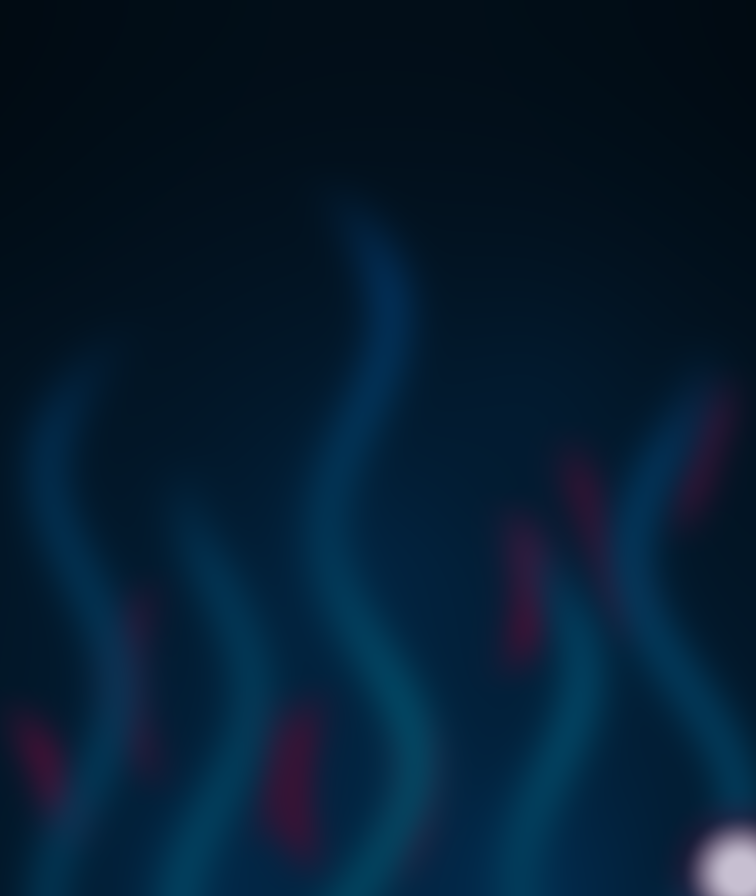
A Shadertoy shader for this background:

```glsl
#define STRANDS 5
#define EMBERS 8
#define STRAND_WIDTH 0.034
#define EMBER_WIDTH 0.029
#define WAVE_FREQ 12.0
#define WAVE_SIZE 0.048
#define NIGHT vec3(0.006, 0.055, 0.095)
#define DEEP vec3(0.008, 0.160, 0.290)
#define BLUE vec3(0.010, 0.180, 0.340)
#define TEAL vec3(0.005, 0.285, 0.390)
#define CRIMSON vec3(0.240, 0.065, 0.200)
#define PEARL vec3(0.780, 0.750, 0.820)

float hash(vec2 p) {
    return fract(sin(dot(p, vec2(127.1, 311.7))) * 43758.5453);
}

float noise(vec2 p) {
    vec2 cell = floor(p), f = fract(p);
    f = f * f * (3.0 - 2.0 * f);
    return mix(mix(hash(cell), hash(cell + vec2(1, 0)), f.x),
               mix(hash(cell + vec2(0, 1)), hash(cell + vec2(1, 1)), f.x), f.y);
}

// Soft coverage of a wavy vertical ribbon, constant in width along its bends
float ribbon(vec2 p, float root, float phase, float size, float width) {
    float a = WAVE_FREQ * p.y + phase;
    float b = 0.53 * a + 2.0 * phase;
    float center = root + size * (sin(a) + 0.4 * sin(b));
    float slope = size * WAVE_FREQ * (cos(a) + 0.212 * cos(b));
    float d = (p.x - center) / (width * sqrt(1.0 + slope * slope));
    return exp(-d * d);
}

// Vertical span with long, soft ends
float span(float y, float low, float high, float fade) {
    return smoothstep(low, low + fade, y) * (1.0 - smoothstep(high - fade, high, y));
}

void mainImage(out vec4 fragColor, in vec2 fragCoord) {
    vec2 p = fragCoord / iResolution.y;
    float aspect = iResolution.x / iResolution.y;
    float side = abs(2.0 * p.x / aspect - 1.0);

    // Dark water, lit from the lower middle, with faint cloudy patches
    float light = 1.0 - smoothstep(0.0, 1.0, p.y);
    light *= 1.0 - 0.6 * smoothstep(0.35, 1.1, side);
    light *= 0.7 + 0.5 * noise(p * 5.0 + 3.0);
    vec3 color = mix(NIGHT, DEEP, clamp(light, 0.0, 1.0));
    color *= 1.0 - 0.25 * side * side * smoothstep(0.5, 1.0, p.y);

    // Short crimson wisps at random heights
    for (int i = 0; i < EMBERS; i++) {
        float id = float(i);
        float jitter = hash(vec2(id, 4.0)) - 0.5;
        float root = aspect * (id + 0.5 + 0.6 * jitter) / float(EMBERS);
        float low = mix(-0.15, 0.48, hash(vec2(id, 7.0)));
        float high = low + mix(0.2, 0.36, hash(vec2(id, 9.0)));
        float glow = ribbon(p, root, 6.283 * hash(vec2(id, 2.0)), 0.6 * WAVE_SIZE, EMBER_WIDTH);
        glow *= span(p.y, low, high, 0.09) * mix(0.55, 0.95, hash(vec2(id, 5.0)));
        color = mix(color, CRIMSON, glow);
    }

    // Long strands, alternately tall and short, tallest in the middle
    for (int i = 0; i < STRANDS; i++) {
        float id = float(i);
        float t = (id + 0.5) / float(STRANDS);
        float root = aspect * (t + 0.07 * (hash(vec2(id, 13.0)) - 0.5));
        float high = 0.55 + 0.13 * cos(3.14159 * id) + 0.2 * (1.0 - abs(2.0 * t - 1.0));
        high -= 0.1 * hash(vec2(id, 17.0));
        float phase = -0.8 + 2.4 * (hash(vec2(id, 19.0)) - 0.5);
        float glow = ribbon(p, root, phase, WAVE_SIZE, STRAND_WIDTH);
        glow *= span(p.y, -0.3, high, 0.17);
        glow *= 0.6 + 0.35 * noise(vec2(id * 7.0, p.y * 5.0));
        float tealness = (1.0 - smoothstep(0.1, 0.75, p.y)) * (1.0 - 0.5 * abs(2.0 * t - 1.0));
        color = mix(color, mix(BLUE, TEAL, tealness), glow);
    }

    // Pale orb with a crimson rim in the lower right corner
    float orb = length(p - vec2(0.98 * aspect, 0.025));
    color = mix(color, CRIMSON, 0.7 * (1.0 - smoothstep(0.03, 0.1, orb)));
    color = mix(color, PEARL, 1.0 - smoothstep(0.015, 0.068, orb));

    fragColor = vec4(color, 1.0);
}
```
